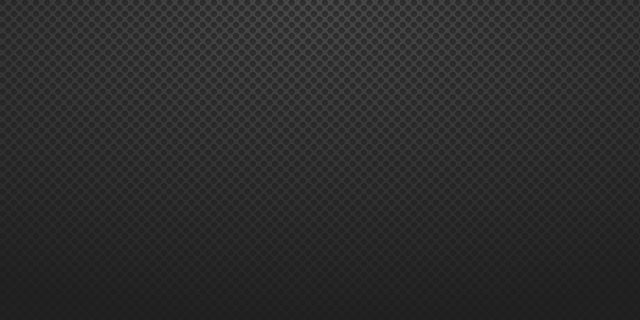
Give the GLSL for this pattern, as a Shadertoy shader.

```glsl
// Dark perforated mesh: staggered round holes in a charcoal sheet.
// Two interleaved dot lattices come from one folded cell; a soft glow
// from the top centre lights the sheet more strongly than the holes.

const float CELLS_DOWN = 28.8;               // lattice cells per canvas height
const float HOLE_RADIUS = 0.29;              // in cells
const float EDGE_SOFTNESS = 0.05;            // in cells
const vec2 LATTICE_OFFSET = vec2(0.25);      // first hole, from the top left
const vec2 GLOW_SPREAD = vec2(0.90, 1.0);    // falloff across and down
const vec3 SHEET_DARK = vec3(0.132);
const vec3 SHEET_LIT = vec3(0.284);
const vec3 HOLE_DARK = vec3(0.120);
const vec3 HOLE_LIT = vec3(0.186);
const float HOLE_SHADING = 0.035;            // lower part of a hole is lighter

// Offset from the nearest hole centre; holes sit at cell corners and centres.
vec2 nearestHole(vec2 p) {
    vec2 corner = p - round(p);
    vec2 centre = fract(p) - 0.5;
    return dot(corner, corner) < dot(centre, centre) ? corner : centre;
}

// Light level: 1 at the top centre, fading to 0 at the bottom.
float topGlow(vec2 uv) {
    vec2 fromLamp = vec2(uv.x - 0.5, uv.y) * GLOW_SPREAD;
    return clamp(1.0 - length(fromLamp), 0.0, 1.0);
}

void mainImage(out vec4 fragColor, in vec2 fragCoord) {
    // Coordinates measured downward from the top left
    vec2 fromTop = vec2(fragCoord.x, iResolution.y - fragCoord.y);
    float glow = topGlow(fromTop / iResolution.xy);

    // Staggered holes with smooth edges
    vec2 p = fromTop / iResolution.y * CELLS_DOWN - LATTICE_OFFSET;
    vec2 offset = nearestHole(p);
    float pixel = CELLS_DOWN / iResolution.y;
    float edge = max(EDGE_SOFTNESS, 0.6 * pixel);
    float hole = 1.0 - smoothstep(-edge, edge, length(offset) - HOLE_RADIUS);

    // Lit sheet over recessed holes
    vec3 sheet = mix(SHEET_DARK, SHEET_LIT, glow);
    vec3 recess = mix(HOLE_DARK, HOLE_LIT, glow);
    recess += HOLE_SHADING * glow * offset.y / HOLE_RADIUS * 0.5;

    fragColor = vec4(mix(sheet, recess, hole), 1.0);
}
```
